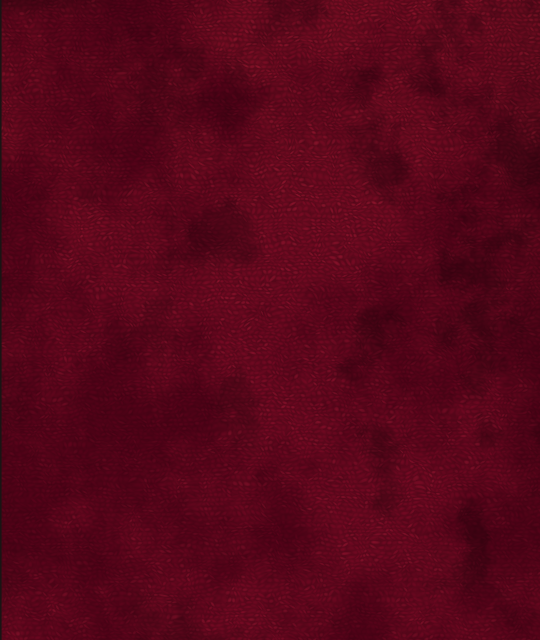
Give the GLSL for this texture, as a Shadertoy shader.

```glsl
// Crimson velvet with a fine knitted grain and soft, dark crushed patches.

float hash(vec2 p) {
    return fract(sin(dot(p, vec2(127.1, 311.7))) * 43758.5453);
}

float noise(vec2 p) {
    vec2 i = floor(p), f = fract(p);
    f = f * f * (3.0 - 2.0 * f);
    return mix(mix(hash(i), hash(i + vec2(1, 0)), f.x),
               mix(hash(i + vec2(0, 1)), hash(i + vec2(1, 1)), f.x), f.y);
}

// Slowly fading octaves keep the patches ragged.
float fbm(vec2 p) {
    float sum = 0.0, amp = 0.4;
    for (int i = 0; i < 6; i++) {
        sum += amp * noise(p);
        p = mat2(1.6, 1.2, -1.2, 1.6) * p + 7.3;
        amp *= 0.62;
    }
    return sum;
}

// Staggered rows of short slanted loops; x is the loop, y its random tint.
vec2 stitches(vec2 p) {
    vec2 g = p * vec2(122.0, 150.0);
    g += 1.6 * vec2(noise(p * 45.0), noise(p * 38.0 + 9.0));
    float row = floor(g.y);
    g.x += 0.5 * mod(row, 2.0) + 0.5 * hash(vec2(row, 4.0));
    vec2 id = floor(g), c = fract(g) - 0.5;
    c.y += c.x * mix(-0.7, 0.9, hash(id + 3.7));
    float loop = 1.0 - smoothstep(0.1, 0.55, length(c * vec2(0.85, 1.15)));
    return vec2(loop, hash(id));
}

void mainImage(out vec4 fragColor, in vec2 fragCoord) {
    vec2 p = fragCoord / iResolution.y;
    vec2 uv = fragCoord / iResolution.xy;

    // Pile direction: ragged light clouds and small pressed patches
    float cloud = smoothstep(0.26, 0.70, fbm(p * vec2(7.0, 6.0) + 12.0));
    float pressed = smoothstep(0.54, 0.72, fbm(p * vec2(8.5, 8.0) + 41.0));
    pressed *= 0.55 + 0.45 * smoothstep(0.1, 0.9, uv.x);
    vec3 color = mix(vec3(0.298, 0.008, 0.086), vec3(0.388, 0.030, 0.115), cloud);
    color *= 1.0 - 0.24 * pressed;

    // Redder, warmer nap towards the top
    float nap = cloud * (1.0 - pressed);
    color += nap * smoothstep(0.35, 0.95, uv.y) * vec3(0.016, 0.012, 0.002);

    // Woven grain, uneven fibres and a few bright tips
    vec2 knit = stitches(p);
    float relief = mix(0.14, 0.23, nap) * (0.75 + 0.25 * uv.y);
    color *= 1.0 + relief * (knit.x - 0.38) * (0.5 + knit.y);
    float tip = knit.x * smoothstep(0.7, 1.0, knit.y);
    color += tip * (0.3 + 0.7 * nap) * vec3(0.034, 0.027, 0.019);
    color *= 0.94 + 0.12 * noise(p * vec2(190.0, 230.0));

    // Dim right side, dark top corner and thin shadow along the left
    color *= 1.0 - 0.12 * smoothstep(0.85, 1.0, uv.x) * noise(p * 6.0 + 50.0);
    color *= 1.0 - 0.25 * smoothstep(0.97, 1.0, uv.y) * (1.0 - smoothstep(0.0, 0.3, uv.x));
    color = mix(vec3(0.10, 0.08, 0.08), color, smoothstep(0.001, 0.005, uv.x));

    fragColor = vec4(color, 1.0);
}
```
